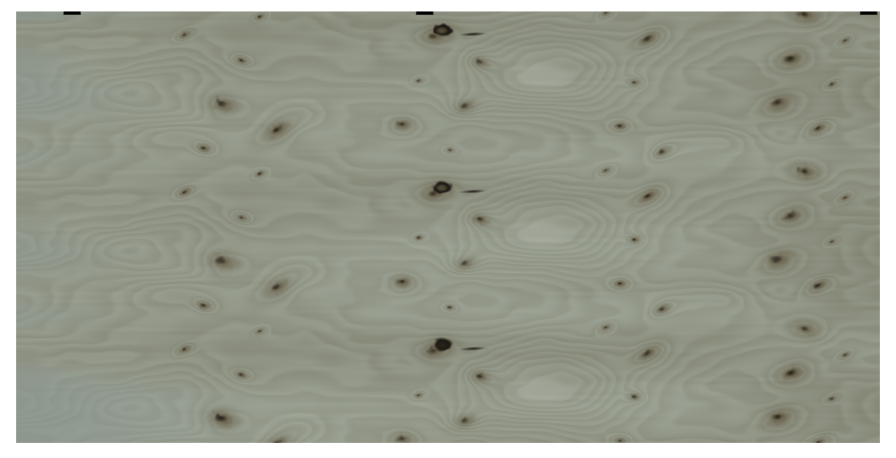
A Shadertoy shader for this texture:

```glsl
const vec3 PALE = vec3(0.60, 0.625, 0.568);
const vec3 SHADE = vec3(0.53, 0.54, 0.475);
const vec3 COOL = vec3(0.54, 0.59, 0.57);
const vec3 SHEEN = vec3(0.69, 0.71, 0.67);
const vec3 KNOT_BROWN = vec3(0.33, 0.27, 0.17);
const vec3 KNOT_DARK = vec3(0.09, 0.075, 0.06);
const vec4 BOARD = vec4(0.018, 0.033, 0.982, 0.975); // left, bottom, right, top
const float PERIOD = 0.1755;          // height of one repeat, in canvas widths
const vec2 EYE = vec2(0.494, 0.1265); // dark ringed knot
const vec2 OVAL = vec2(0.604, 0.076); // pale heart of the large grain oval
const vec2 SIDE_OVAL = vec2(0.805, 0.168);
const float RINGS = 8.0;
const int KNOTS = 23;

float hash(vec2 c) {
    vec3 q = fract(c.xyx * 0.1031);
    q += dot(q, q.yzx + 33.33);
    return fract((q.x + q.y) * q.z);
}

// Value noise that wraps vertically after a number of rows
float noise(vec2 q, float rows) {
    vec2 c = floor(q), f = fract(q);
    f = f * f * (3.0 - 2.0 * f);
    float y0 = mod(c.y, rows), y1 = mod(c.y + 1.0, rows);
    return mix(mix(hash(vec2(c.x, y0)), hash(vec2(c.x + 1.0, y0)), f.x),
               mix(hash(vec2(c.x, y1)), hash(vec2(c.x + 1.0, y1)), f.x), f.y);
}

// Noise whose pattern repeats with the veneer
float grainNoise(vec2 p, float columns, float rows) {
    return noise(vec2(p.x * columns, p.y / PERIOD * rows), rows);
}

// Offset from the nearest repeat of a centre
vec2 offsetFrom(vec2 p, vec2 centre) {
    vec2 d = p - centre;
    d.y -= PERIOD * round(d.y / PERIOD);
    return d;
}

float bump(vec2 d, vec2 radius) {
    d /= radius;
    return exp(-dot(d, d));
}

// Soft-edged ellipse
float ellipse(vec2 d, vec2 radius, float edge) {
    float r = (length(d / radius) - 1.0) * min(radius.x, radius.y);
    return 1.0 - smoothstep(-edge, edge, r);
}

void mainImage(out vec4 fragColor, in vec2 fragCoord) {
    vec2 uv = fragCoord / iResolution.xy;
    vec2 p = fragCoord / iResolution.x;
    float px = 1.0 / iResolution.x;
    float rough = noise(p * 210.0, 4096.0) - 0.5;

    // Growth field: its contours are the rings
    float oval = bump(offsetFrom(p, OVAL), vec2(0.085, 0.037));
    float growth = 0.9 * grainNoise(p, 6.0, 3.0) + 0.28 * grainNoise(p + 3.0, 15.0, 7.0)
                 + 0.06 * grainNoise(p + 7.0, 38.0, 16.0) + 1.1 * oval
                 + 0.8 * bump(offsetFrom(p, SIDE_OVAL), vec2(0.09, 0.03));

    // Scattered knots: halo, brown body and dark pith
    float halo = 0.0, body = 0.0, pith = 0.0;
    for (int i = 0; i < KNOTS; i++) {
        float k = float(i);
        vec2 centre = vec2(0.03 + 0.93 * pow(fract(0.37 + k * 0.7549), 0.8),
                           PERIOD * fract(0.12 + k * 0.5698));
        vec2 d = offsetFrom(p, centre);
        float row = round((p.y - centre.y) / PERIOD);
        float wear = 0.65 + 0.35 * hash(vec2(k + 5.0, row + 9.0));
        float size = mix(0.0016, 0.0088, pow(hash(vec2(k, 17.0)), 1.4));
        d.y += d.x * (hash(vec2(k, 31.0)) - 0.7) * 0.6;
        vec2 warped = d * (1.0 + 0.9 * rough);
        growth += 0.35 * bump(d, size * vec2(3.5, 2.0));
        halo = max(halo, wear * bump(d, size * vec2(2.1, 1.4)));
        body = max(body, wear * ellipse(warped, size * vec2(0.95, 0.6), size * 0.45 + px));
        vec2 pithOffset = warped + size * vec2(0.25, -0.1);
        pith = max(pith, wear * ellipse(pithOffset, size * vec2(0.45, 0.3), size * 0.15 + px));
    }

    // Ring lines and fibres, faded where too fine to resolve
    float phase = growth * RINGS;
    float visible = 1.0 - smoothstep(0.3, 0.8, fwidth(phase));
    float saw = fract(phase);
    float ring = smoothstep(0.0, 0.75, saw) * (1.0 - smoothstep(0.75, 1.0, saw)) - 0.45;
    float fibre = grainNoise(p, 14.0, 44.0) - 0.5;
    float cloud = noise(p * vec2(4.0, 17.0) + 11.0, 4096.0) - 0.5;
    float streak = grainNoise(p + 5.0, 3.0, 5.0) - 0.5;

    // Broad colour of the wood
    float tone = 0.64 - 0.42 * ring * visible + 0.28 * fibre + 0.4 * cloud + 0.45 * streak;
    tone -= 0.3 * smoothstep(0.72, 1.0, uv.x) + 0.25 * smoothstep(0.88, 0.98, uv.y);
    vec3 colour = mix(SHADE, PALE, clamp(tone, -0.4, 1.25));
    float cool = (1.0 - smoothstep(0.0, 0.35, uv.x)) * smoothstep(-0.1, 0.4, cloud + streak);
    colour = mix(colour, COOL, 0.6 * cool);
    float heart = ellipse(offsetFrom(p, OVAL), vec2(0.031, 0.013) * (1.0 + 0.3 * streak), 0.006);
    colour = mix(colour, SHEEN, 0.4 * heart);

    // Knot colours
    colour = mix(colour, KNOT_BROWN, 0.42 * halo);
    colour = mix(colour, KNOT_BROWN, 0.65 * body * (0.8 + rough));
    colour = mix(colour, KNOT_DARK, 0.8 * pith);

    // Ringed eye, filled in the lowest repeat, with a dark split beside it
    vec2 eye = offsetFrom(p, EYE);
    float eyeRow = round((p.y - EYE.y) / PERIOD);
    float eyeMask = ellipse(eye * (1.0 + 0.35 * rough), vec2(0.0098, 0.0065), 0.0007 + px);
    float core = ellipse(eye + vec2(0.001, 0.0005), vec2(0.0052, 0.0032), 0.001 + px);
    colour = mix(colour, KNOT_BROWN, 0.3 * bump(eye, vec2(0.016, 0.01)));
    colour = mix(colour, KNOT_DARK, 0.94 * eyeMask);
    colour = mix(colour, mix(KNOT_BROWN, SHADE, 0.35), core * (eyeRow < 0.5 ? 0.12 : 0.7));
    float split = ellipse(eye - vec2(0.034, -0.0045 + 0.05 * (eye.x - 0.034)),
                          vec2(0.0085, 0.0013), 0.0003 + px);
    colour = mix(colour, KNOT_DARK, 0.8 * split);

    // Black tabs along the top edge
    for (int i = 0; i < 3; i++) {
        float k = float(i);
        vec2 d = abs(uv - vec2(0.0805 + 0.3425 * k + 0.051 * k * k, BOARD.w));
        d -= vec2(0.0095, 0.007);
        colour *= smoothstep(-px, px, max(d.x, d.y));
    }

    // White margin
    vec2 inside = min(uv - BOARD.xy, BOARD.zw - uv) * iResolution.xy;
    float board = clamp(min(inside.x, inside.y) + 0.5, 0.0, 1.0);
    fragColor = vec4(mix(vec3(1.0), colour, board), 1.0);
}
```
